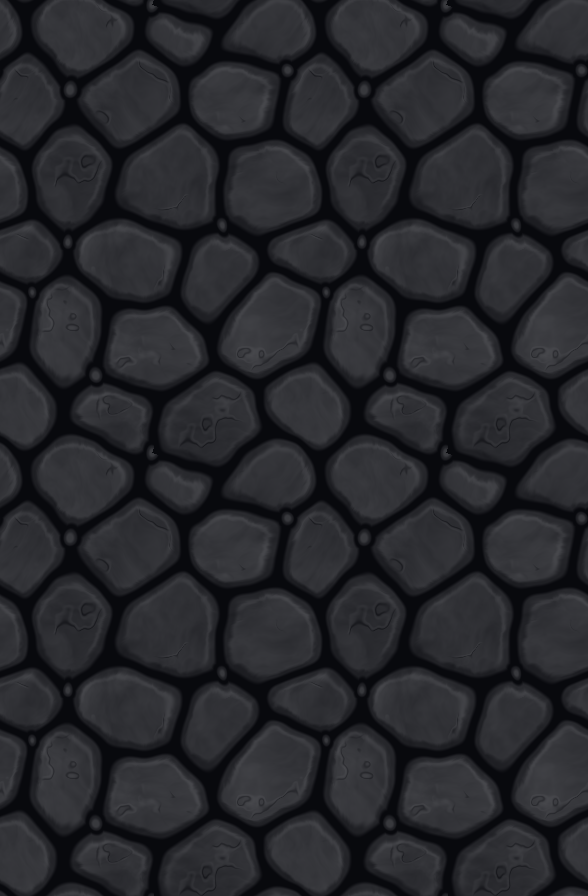
This texture is drawn by a WebGL 1 fragment shader. Its source:

```glsl
precision highp float;
// Dark cobbled stone wall: rounded irregular stones, black joints and small pebbles.
uniform vec2 u_resolution;

#define TILES 2.0            // repeats across the canvas
#define GRID vec2(3.0, 6.0)  // stones per repeat, rows must be even
#define JITTER 0.56          // scatter of the stone centres
#define SIZE_SPREAD 0.27     // difference between large and small stones
#define ROUNDING 0.05        // corner softness
#define JOINT 0.036          // half width of the black joints
#define BEVEL 0.095          // width of the dark stone rim
#define PEBBLE_SHARE 0.25    // part of the corners holding a pebble
#define MOTTLE 0.15          // contrast of the stone faces
#define JOINT_TONE 0.032
#define RIM_TONE 0.135
#define FACE_TONE 0.2

vec2 hash2(vec2 p) {
  vec3 q = fract(p.xyx * vec3(0.1031, 0.1030, 0.0973));
  q += dot(q, q.yzx + 33.33);
  return fract((q.xx + q.yz) * q.zy);
}

// Value noise that wraps after a whole number of lattice steps.
vec2 noise2(vec2 p, vec2 period) {
  vec2 i = floor(p), f = fract(p);
  f = f * f * (3.0 - 2.0 * f);
  vec2 a = hash2(mod(i, period));
  vec2 b = hash2(mod(i + vec2(1.0, 0.0), period));
  vec2 c = hash2(mod(i + vec2(0.0, 1.0), period));
  vec2 d = hash2(mod(i + 1.0, period));
  return mix(mix(a, b, f.x), mix(c, d, f.x), f.y);
}

vec2 fbm2(vec2 p) {
  vec2 sum = vec2(0.0);
  float amp = 0.533;
  for (int i = 0; i < 4; i++) {
    sum += amp * noise2(p, vec2(512.0));
    p = p * 2.03 + 7.3;
    amp *= 0.5;
  }
  return sum;
}

// Stone seen from p: offset to its centre, weighted distance, random key.
vec4 stone(vec2 id, vec2 p, vec2 cell) {
  vec2 key = mod(id, GRID);
  vec2 rnd = hash2(key + 3.0);
  vec2 size = hash2(key + 41.0);
  vec2 centre = id + 0.5 + JITTER * (rnd - 0.5);
  centre.x += 0.5 * mod(id.y, 2.0) - 0.25;
  vec2 r = centre * cell - p;
  return vec4(r, dot(r, r) - SIZE_SPREAD * size.x, size.y);
}

float line(float x, float width) {
  return 1.0 - smoothstep(0.0, width, abs(x));
}

void main() {
  vec2 t = TILES * gl_FragCoord.xy / u_resolution;
  vec2 cell = vec2(1.0, u_resolution.y * GRID.x / (u_resolution.x * GRID.y));
  vec2 coarse = vec2(6.0, 9.0), fine = vec2(16.0, 24.0);
  vec2 p = t * GRID * cell;
  p += 0.11 * (noise2(t * coarse, coarse) - 0.5) + 0.035 * (noise2(t * fine, fine) - 0.5);
  vec2 base = floor(p / cell);

  // Four nearest stones
  vec4 a = vec4(9.0), b = a, c = a, d = a;
  for (int y = -2; y <= 2; y++) {
    for (int x = -2; x <= 2; x++) {
      vec4 s = stone(base + vec2(x, y), p, cell);
      if (s.z < a.z) { d = c; c = b; b = a; a = s; }
      else if (s.z < b.z) { d = c; c = b; b = s; }
      else if (s.z < c.z) { d = c; c = s; }
      else if (s.z < d.z) { d = s; }
    }
  }

  // Rounded distance to the joints, and the outward direction
  float sum = 1e-9;
  vec2 outward = vec2(0.0);
  for (int y = -2; y <= 2; y++) {
    for (int x = -2; x <= 2; x++) {
      vec4 s = stone(base + vec2(x, y), p, cell);
      vec2 e = s.xy - a.xy;
      float len = length(e);
      if (len > 0.01) {
        float w = exp(-(s.z - a.z) / (2.0 * len * ROUNDING));
        sum += w;
        outward += w * e / len;
      }
    }
  }
  float edge = -ROUNDING * log(sum);
  float light = dot(outward / sum, normalize(vec2(0.45, 0.9)));

  // Pebble at the corner shared by the three nearest stones
  vec2 e1 = b.xy - a.xy, e2 = c.xy - a.xy;
  float det = e1.x * e2.y - e1.y * e2.x;
  det = abs(det) < 1e-4 ? 1e-4 : det;
  vec2 m = vec2(b.z - a.z, c.z - a.z);
  vec2 corner = 0.5 * vec2(m.x * e2.y - m.y * e1.y, e1.x * m.y - e2.x * m.x) / det;
  vec2 e3 = d.xy - a.xy;
  float clearance = (d.z - a.z - 2.0 * dot(e3, corner)) / (2.0 * length(e3));
  float pick = fract(a.w + b.w + c.w);
  float pebble = -1.0;
  if (pick < PEBBLE_SHARE && clearance > 0.1) {
    float radius = 0.055 + 0.12 * pick;
    pebble = radius - length(corner * vec2(1.15, 0.9));
    edge = min(edge, -pebble);
  }

  // Painted stone face, turned differently on each stone
  float angle = 6.2832 * a.w;
  vec2 local = mat2(cos(angle), sin(angle), -sin(angle), cos(angle)) * a.xy + 20.0 + 60.0 * a.w;
  vec2 broad = fbm2(local * 2.2);
  vec2 brush = fbm2(local * vec2(4.0, 9.0) + 3.0 * broad);
  float rim = edge + 0.07 * (brush.x - 0.5);
  float face = FACE_TONE + MOTTLE * (0.6 * broad.x + 0.4 * brush.y - 0.5) + 0.02 * (a.w - 0.5);
  face += 0.045 * line(rim - BEVEL - 0.03, 0.035) * smoothstep(-0.7, 0.8, light + 2.0 * (broad.y - 0.5));

  // Sparse cracks with a lit side
  float crack = fbm2(local * 1.7 + 9.0).x - 0.5;
  float cracked = smoothstep(0.5, 0.6, broad.y) * smoothstep(0.1, 0.18, edge);
  face += cracked * (0.03 * line(crack - 0.025, 0.02) - 0.06 * line(crack, 0.014));

  // Joint, rim, face and pebble tones
  float rimTone = RIM_TONE + 0.02 * light + 0.05 * (brush.y - 0.5);
  float tone = mix(rimTone, face, smoothstep(BEVEL - 0.025, BEVEL + 0.025, rim));
  tone = mix(JOINT_TONE, tone, smoothstep(JOINT - 0.014, JOINT + 0.026, edge));
  float pebbleTone = mix(0.12, 0.22, smoothstep(0.015, 0.05, pebble));
  tone = mix(tone, pebbleTone, smoothstep(-0.008, 0.018, pebble));
  gl_FragColor = vec4(tone + vec3(0.0, 0.003, 0.02), 1.0);
}
```
